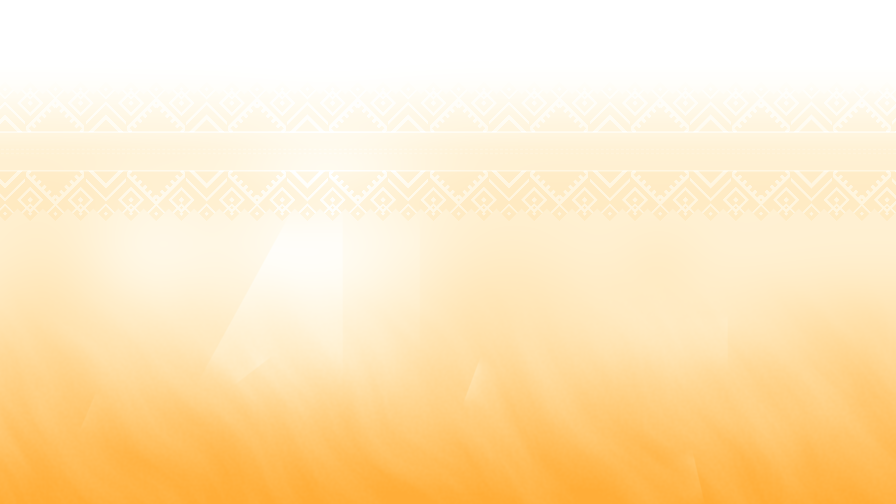
This background is drawn by a WebGL 2 fragment shader. Its source:

```glsl
#version 300 es
precision highp float;
// A warm cream-to-amber backdrop with a mirrored band of woven folk ornament.
// One scalar "tone" (0 white, 1 deep amber) is summed from a vertical gradient,
// soft glows, lit facets, brushed gradient noise and the ornament, then coloured.
uniform vec2 u_resolution;
out vec4 outColor;

const float STITCH = 0.005;      // ornament grid step, in canvas heights
const float BAND_TOP = 0.262;    // depths measured down from the top edge
const float BAND_BOTTOM = 0.339;

vec2 hashGradient(vec2 cell) {
  vec3 h = fract(cell.xyx * vec3(0.1031, 0.1030, 0.0973));
  h += dot(h, h.yzx + 33.33);
  float angle = 6.2832 * fract((h.x + h.y) * h.z);
  return vec2(cos(angle), sin(angle));
}

float gradientNoise(vec2 p) {
  vec2 i = floor(p), f = p - i;
  vec2 w = f * f * f * (f * (f * 6.0 - 15.0) + 10.0);
  vec2 e = vec2(0.0, 1.0);
  float low = mix(dot(hashGradient(i), f), dot(hashGradient(i + e.yx), f - e.yx), w.x);
  float high = mix(dot(hashGradient(i + e), f - e), dot(hashGradient(i + 1.0), f - 1.0), w.x);
  return mix(low, high, w.y);
}

float fbm(vec2 p) {
  float sum = 0.0, gain = 0.6;
  for (int i = 0; i < 4; i++) {
    sum += gain * gradientNoise(p);
    p = mat2(1.6, 1.2, -1.2, 1.6) * p + 7.3;
    gain *= 0.5;
  }
  return sum;
}

float glow(vec2 p, vec2 center, vec2 radius) {
  vec2 q = (p - center) / radius;
  return exp(-dot(q, q));
}

// Light falling off to the right of the directed edge a-b
float facet(vec2 p, vec2 a, vec2 b, float falloff, float px) {
  vec2 edge = b - a;
  float len = length(edge);
  vec2 dir = edge / len;
  float along = dot(p - a, dir) / len;
  float side = dot(p - a, vec2(dir.y, -dir.x));
  float ends = smoothstep(-0.15, 0.2, along) * (1.0 - smoothstep(0.75, 1.15, along));
  return smoothstep(-px, px, side) * exp(-max(side, 0.0) / falloff) * ends;
}

float stroke(float dist, float halfWidth, float px) {
  return 1.0 - smoothstep(halfWidth - 0.5 * px, halfWidth + 0.5 * px, abs(dist));
}

// Ornament in stitches: q.x across, q.y away from the band; +1 thread, -1 light line
float ornament(vec2 q, float px) {
  float a = abs(mod(q.x + 20.0, 40.0) - 20.0);
  float b = 20.0 - a;
  float tip = abs(mod(a + 5.0, 10.0) - 5.0);
  float fill = smoothstep(-px, px, 20.0 - q.y - tip) * smoothstep(-px, px, q.y);
  float light = stroke(q.y + a - 6.0, 1.0, px);
  light = max(light, stroke(q.y + a - 11.5, 0.65, px) * step(a, 8.0));
  // Large chevron with comb teeth along its inner side
  float comb = q.y + b - 13.0;
  float teeth = stroke(mod(q.y - b, 4.0) - 2.0, 0.9, px) * stroke(comb + 1.8, 1.4, px);
  light = max(light, max(stroke(comb, 0.9, px), teeth) * step(b, 11.5));
  // Nested diamonds, then a small one inside each hanging point
  float diamond = abs(a - 10.0) + abs(q.y - 11.5);
  light = max(light, stroke(diamond - 4.5, 0.7, px));
  light = max(light, stroke(diamond, 1.1, px));
  float pendant = tip + abs(q.y - 17.0);
  light = max(light, stroke(pendant - 3.6, 0.5, px));
  light = max(light, stroke(pendant, 0.8, px));
  return fill * (1.0 - 1.75 * light);
}

float glows(vec2 p) {
  float t = -0.15 * glow(p, vec2(0.64, 0.49), vec2(0.20, 0.22));
  t -= 0.09 * glow(p, vec2(0.30, 0.48), vec2(0.13, 0.19));
  t -= 0.12 * glow(p, vec2(0.60, 0.27), vec2(0.24, 0.10));
  t -= 0.07 * glow(p, vec2(0.66, 0.68), vec2(0.20, 0.06));
  t -= 0.08 * glow(p, vec2(1.33, 0.32), vec2(0.20, 0.09));
  t -= 0.07 * glow(p, vec2(1.52, 0.17), vec2(0.22, 0.08));
  t -= 0.06 * glow(p, vec2(0.83, 0.12), vec2(0.16, 0.10));
  t += 0.07 * glow(p, vec2(0.99, 0.45), vec2(0.17, 0.12));
  t += 0.05 * glow(p, vec2(1.31, 0.48), vec2(0.09, 0.08));
  t += 0.07 * glow(p, vec2(0.09, 0.44), vec2(0.12, 0.14));
  return t + 0.07 * glow(p, vec2(1.72, 0.33), vec2(0.22, 0.15));
}

float facets(vec2 p, float px) {
  float t = 0.07 * facet(p, vec2(0.405, 0.264), vec2(0.567, 0.56), 0.13, px);
  t += 0.035 * facet(p, vec2(0.68, 0.58), vec2(0.68, 0.25), 0.10, px);
  t += 0.025 * facet(p, vec2(0.833, 0.56), vec2(0.833, 0.30), 0.08, px);
  t += 0.06 * facet(p, vec2(0.535, 0.29), vec2(0.47, 0.24), 0.04, px);
  t += 0.11 * facet(p, vec2(0.921, 0.205), vec2(0.951, 0.285), 0.025, px);
  t += 0.10 * facet(p, vec2(1.375, 0.10), vec2(1.396, 0.01), 0.045, px);
  t += 0.04 * facet(p, vec2(1.444, 0.37), vec2(1.444, 0.28), 0.06, px);
  return t + 0.06 * facet(p, vec2(0.16, 0.15), vec2(0.19, 0.22), 0.04, px);
}

void main() {
  vec2 p = gl_FragCoord.xy / u_resolution.y;
  p.x *= 1.7778 * u_resolution.y / u_resolution.x;
  float px = 1.0 / u_resolution.y, depth = 1.0 - p.y;
  float tone = 0.22 * smoothstep(0.10, 0.40, depth) + 0.80 * smoothstep(0.47, 1.08, depth);
  tone += glows(p) - facets(p, px);
  // Diagonal brushing and fine grain, stronger toward the bottom
  vec2 bent = p + 0.06 * vec2(gradientNoise(p * 4.0), gradientNoise(p * 4.0 + 9.0));
  vec2 brush = vec2(dot(bent, vec2(0.6, -0.8)), dot(bent, vec2(0.8, 0.6)));
  float grain = gradientNoise(p * 130.0);
  tone += smoothstep(0.50, 0.85, depth) * (0.15 * fbm(brush * vec2(3.0, 13.0)) + 0.025 * grain);
  // Plain band with bright rims and a beaded centre
  float band = smoothstep(-px, px, depth - BAND_TOP) * smoothstep(-px, px, BAND_BOTTOM - depth);
  float center = 0.5 * (BAND_TOP + BAND_BOTTOM);
  float fromCenter = abs(depth - center), halfBand = 0.5 * (BAND_BOTTOM - BAND_TOP);
  tone += 0.055 * band * (1.0 - 0.5 * fromCenter / halfBand);
  tone -= 0.09 * stroke(fromCenter - halfBand, 0.0015, px);
  float bead = stroke(fract(p.x / 0.01) - 0.5, 0.28, px / 0.01);
  tone -= 0.035 * bead * stroke(fromCenter - 0.004, 0.0015, px);
  // Ornament mirrored about the band, fainter above it
  vec2 q = vec2(p.x - 0.81, fromCenter - halfBand) / STITCH;
  float strength = depth > center ? 0.075 : 0.05 * smoothstep(0.13, 0.25, depth);
  tone += strength * ornament(q, px / STITCH);
  tone = clamp(tone, 0.0, 1.0);
  outColor = vec4(1.0, 1.0 - 0.32 * pow(tone, 1.15), 1.0 - 0.78 * tone, 1.0);
}
```
